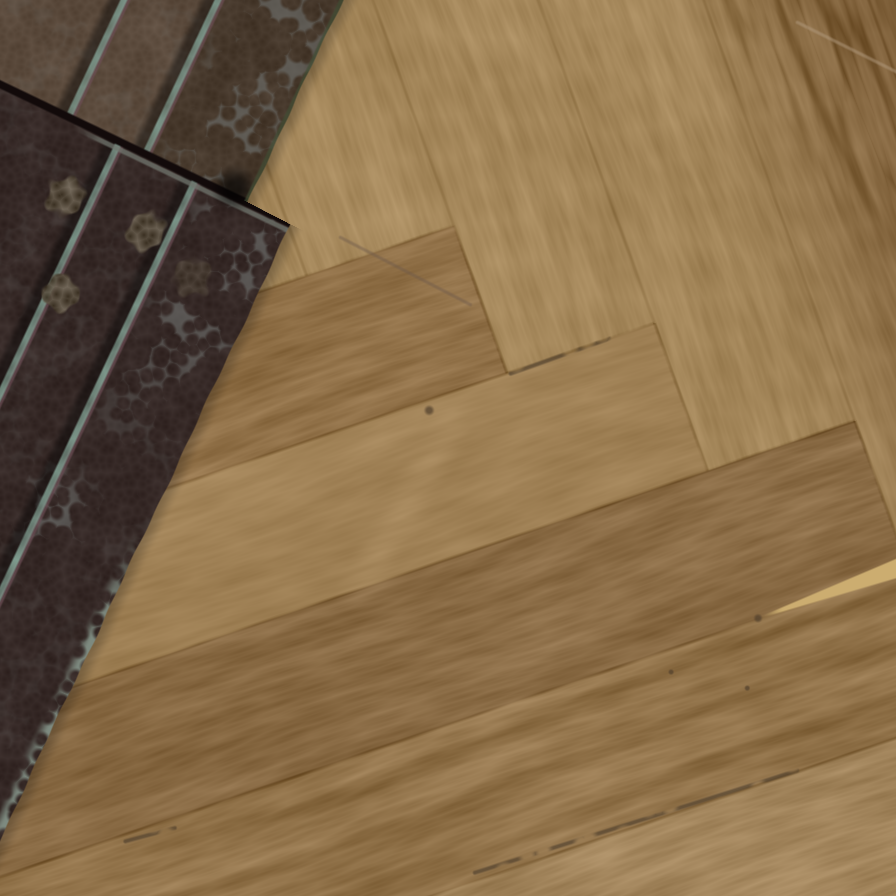
This texture is drawn by a Shadertoy shader. Its source:

```glsl
vec2 hash2(vec2 p) {
    return fract(sin(vec2(dot(p, vec2(127.1, 311.7)), dot(p, vec2(269.5, 183.3)))) * 4375.85);
}

// Distance to the nearest scattered cell centre
float cellular(vec2 p) {
    vec2 base = floor(p);
    float nearest = 2.0;
    for (int i = 0; i < 9; i++) {
        vec2 cell = base + vec2(i % 3 - 1, i / 3 - 1);
        nearest = min(nearest, length(cell + hash2(cell) - p));
    }
    return nearest;
}

float segment(vec2 p, vec2 a, vec2 b) {
    vec2 d = b - a;
    return length(p - a - d * clamp(dot(p - a, d) / dot(d, d), 0.0, 1.0));
}

float stroke(float d, float width) {
    float aa = 0.7 / iResolution.y;
    return 1.0 - smoothstep(width - aa, width + aa + 0.0015, abs(d));
}

// Fibres run along x; y crosses the board
float grain(vec2 q) {
    q.y += 0.004 * sin(q.x * 9.0 + q.y * 13.0);
    float fibre = cellular(q * vec2(7, 75)) + 0.7 * cellular(q * vec2(20, 190)) - 0.85;
    return 0.055 * fibre + 0.012 * sin(q.y * 95.0 + 2.5 * sin(q.x * 5.0) + 2.0 * sin(q.y * 31.0));
}

vec3 wood(vec2 p) {
    float aa = 1.2 / iResolution.y;
    float rise = p.y - 0.34 * p.x, run = p.x + 0.36 * p.y;
    float longGrain = grain(vec2(p.x + 0.34 * p.y, rise));
    float tallGrain = grain(vec2(p.y - 0.36 * p.x, run) + 4.0);

    // Upright boards, darker toward the right
    vec3 col = mix(vec3(0.655, 0.54, 0.365), vec3(0.53, 0.41, 0.26), smoothstep(1.06, 1.33, run));
    float column = (run - 0.776) / 0.1845;
    col += tallGrain - 0.05 * stroke((fract(column + 0.5) - 0.5) * 0.1845, 0.001);
    col -= 0.13 * smoothstep(0.13, 0.0, segment(p, vec2(0.88, 1), vec2(1, 0.82)))
        * smoothstep(0.35, 0.8, cellular(vec2(run * 65.0, p.y * 7.0)));

    // Stepped slanting boards
    vec3 tones[5] = vec3[5](vec3(0.57, 0.445, 0.285), vec3(0.635, 0.515, 0.345),
        vec3(0.545, 0.425, 0.275), vec3(0.595, 0.475, 0.315), vec3(0.645, 0.53, 0.37));
    for (int k = 0; k < 5; k++) {
        float top = 0.576 - 0.185 * float(k) - rise;
        float end = 0.776 + 0.1845 * float(k) - run;
        float beside = smoothstep(-aa, aa, end);
        vec3 board = tones[k] + longGrain * (k == 1 ? 0.7 : 1.3);
        if (k == 3) board -= 0.05 * pow(0.5 + 0.5 * sin(rise * 105.0 + p.x * 4.0 + 2.0 * sin(p.x * 5.0)), 3.0);
        col = mix(col, board, smoothstep(-aa, aa, top) * beside);
        float worn = 0.1 * smoothstep(-0.2, 0.7, cellular(p * 13.0));
        col -= worn * stroke(top, 0.001) * beside;
        col -= worn * stroke(end, 0.001) * step(0.0, top) * step(top, 0.186);
    }

    // Broad mottling and a pale ray fleck
    col += 0.012 * sin(p.x * 9.0 + 3.0 * sin(p.y * 7.0)) + 0.035 * (cellular(p * vec2(12, 24)) - 0.5);
    col += 0.035 * smoothstep(0.03, 0.0, segment(p, vec2(0.4, 0.34), vec2(0.5, 0.52)));

    // Open cracks, scratches and the pale splinter
    float gap = min(segment(p, vec2(0.57, 0.583), vec2(0.68, 0.622)), segment(p, vec2(0.14, 0.061), vec2(0.195, 0.076)));
    gap = min(gap, segment(p, vec2(0.53, 0.026), vec2(0.89, 0.14)));
    col = mix(col, vec3(0.3, 0.24, 0.17), 0.65 * stroke(gap, 0.0014) * smoothstep(0.15, 0.5, cellular(p * 40.0)));
    col = mix(col, vec3(0.43, 0.35, 0.29), 0.45 * stroke(segment(p, vec2(0.38, 0.735), vec2(0.525, 0.66)), 0.001));
    col = mix(col, vec3(0.7, 0.61, 0.5), 0.5 * stroke(segment(p, vec2(0.89, 0.975), vec2(1, 0.92)), 0.001));
    float reach = p.x - 0.846;
    col = mix(col, vec3(0.8, 0.68, 0.44), stroke(p.y - 0.31 - 0.36 * reach, max(0.0, 0.065 * reach)) * smoothstep(0.0, 0.03, reach));

    // Knots
    vec3 knots[4] = vec3[4](vec3(0.479, 0.542, 0.007), vec3(0.846, 0.31, 0.006),
        vec3(0.749, 0.25, 0.004), vec3(0.834, 0.232, 0.004));
    for (int i = 0; i < 4; i++)
        col = mix(col, vec3(0.33, 0.26, 0.18), 0.75 * smoothstep(1.0, 0.3, length(p - knots[i].xy) / knots[i].z));
    return col;
}

vec3 metal(vec2 p, float across, float seam, float upper) {
    vec3 col = mix(vec3(0.36, 0.295, 0.24), vec3(0.28, 0.225, 0.175), smoothstep(-0.215, -0.195, across));
    col = mix(vec3(0.215, 0.165, 0.155), col, upper);
    col += 0.05 * (cellular(p * 28.0) + cellular(p * 110.0) - 1.0);

    // Patina gathered along the outer strip and lower rim
    float rim = across + mix(0.027, 0.081, upper);
    float flakes = smoothstep(0.55, 0.9, cellular(p * 65.0) + 0.25 * sin(p.x * 45.0 + 2.0 * sin(p.y * 38.0)));
    float wear = 0.12 + 0.5 * smoothstep(0.075, 0.03, abs(rim + 0.045)) * smoothstep(0.45, 0.65, p.y);
    wear += 0.6 * smoothstep(0.07, 0.0, length(p - vec2(0.06, 0.43)));
    col = mix(col, vec3(0.43, 0.44, 0.43), flakes * wear);
    float crust = smoothstep(0.018, 0.003, -rim) * smoothstep(0.43, 0.3, p.y);
    col = mix(col, vec3(0.49, 0.54, 0.5), crust * smoothstep(0.25, 0.65, cellular(p * 60.0)));

    // Paired raised rails with a dark flank and rosy fringe
    for (int i = 0; i < 2; i++) {
        float rail = across + mix(0.239, 0.302, upper) - 0.095 * float(i);
        col *= 1.0 - 0.4 * smoothstep(0.014, 0.003, abs(rail + 0.007));
        col = mix(col, vec3(0.43, 0.31, 0.34), 0.7 * stroke(rail - 0.004, 0.002));
        col = mix(col, vec3(0.49, 0.6, 0.55), (0.65 + 0.35 * cellular(p * 45.0)) * stroke(rail, 0.0028));
    }

    // Corroded rivets
    vec2 rivets[4] = vec2[4](vec2(0.072, 0.781), vec2(0.163, 0.742), vec2(0.068, 0.674), vec2(0.215, 0.69));
    for (int i = 0; i < 4; i++) {
        float d = length(p - rivets[i]) / 0.022 + 0.2 * sin(p.x * 210.0) * sin(p.y * 190.0);
        vec3 rust = vec3(0.23, 0.19, 0.13) + 0.25 * cellular(p * 90.0);
        col = mix(col, rust, smoothstep(1.05, 0.8, d) * (i == 3 ? 0.5 : 0.9));
    }

    // Overlapping joint
    col = mix(col, vec3(0.44, 0.46, 0.43), 0.75 * stroke(seam + 0.008, 0.002) * smoothstep(0.08, 0.12, p.x));
    col = mix(col, vec3(0.07, 0.04, 0.04), stroke(seam, 0.0035));
    col *= 1.0 - 0.65 * smoothstep(0.03, 0.005, length(p - vec2(0.262, 0.79)));
    return mix(col, vec3(0.25, 0.3, 0.2), 0.7 * stroke(rim, 0.003) * upper);
}

void mainImage(out vec4 fragColor, in vec2 fragCoord) {
    vec2 p = fragCoord / iResolution.xy;
    float aa = 1.0 / iResolution.y;
    float across = dot(p, vec2(0.904, -0.427));
    float seam = (p.y - 0.906 + 0.48 * p.x) / 1.11;
    float upper = smoothstep(-aa, aa, seam);
    float edge = across + mix(0.027, 0.081, upper) + 0.0012 * sin(p.y * 71.0) * sin(p.y * 37.0);
    vec3 col = wood(p) * (1.0 - 0.22 * smoothstep(0.018, 0.0, edge));
    col = mix(metal(p, across, seam, upper), col, smoothstep(-aa, aa, edge));
    fragColor = vec4(clamp(col, 0.0, 1.0), 1.0);
}
```
